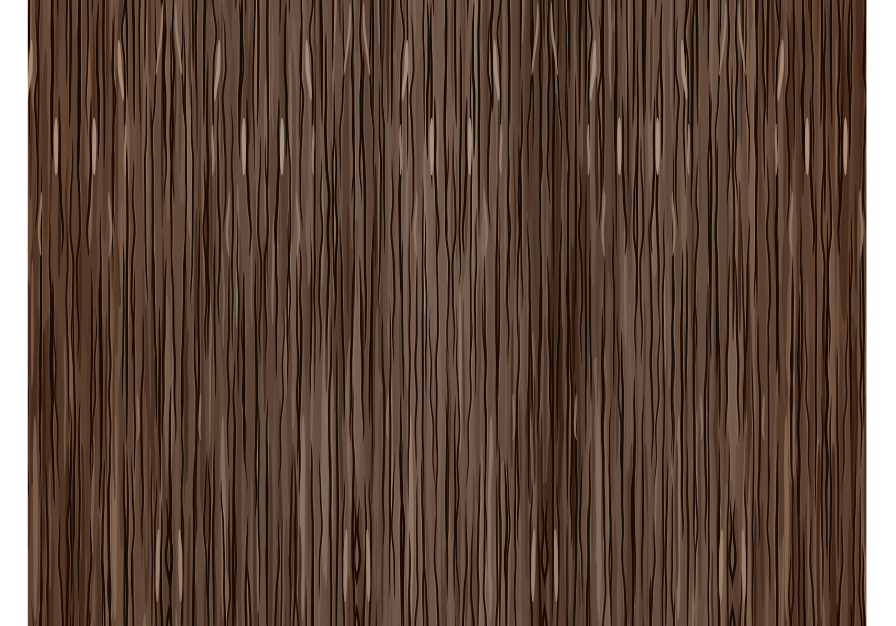
Reproduce this texture procedurally as a Shadertoy shader.

```glsl
// Dark wood grain: a panel of long vertical fibres between two white margins.
// Layers of tapered, swaying strokes are painted over each other as one tone
// value, from broad fibres to thin cracks, then mapped to a brown ramp.

const vec3 DARK_BROWN  = vec3(0.20, 0.11, 0.06);
const vec3 LIGHT_BROWN = vec3(0.51, 0.42, 0.36);
const vec3 CRACK_BLACK = vec3(0.075, 0.045, 0.025);
const vec3 MARGIN      = vec3(1.0);

float hash(vec2 p) {
    vec3 q = fract(p.xyx * 0.1031);
    q += dot(q, q.yzx + 33.33);
    return fract((q.x + q.y) * q.z);
}

// Smooth one-dimensional noise in -1..1.
float waver(float y, float seed) {
    float cell = floor(y), f = fract(y);
    float a = hash(vec2(cell, seed)), b = hash(vec2(cell + 1.0, seed));
    return mix(a, b, f * f * (3.0 - 2.0 * f)) * 2.0 - 1.0;
}

float bell(float x, float centre, float width) {
    float d = (x - centre) / width;
    return exp(-d * d);
}

// Reflects x back and forth so that features pair up around the axis.
float mirrorFold(float x, float axis, float span) {
    return abs(mod(x - axis + span, 2.0 * span) - span);
}

// Paints one layer of strokes, one per grid cell, over the tone below.
// share is the part of the cells that hold a stroke.
float paintStrokes(float tone, vec2 p, vec2 cell, float halfWidth, float sway,
                   vec2 toneRange, float share, float seed) {
    float pixel = 1.0 / iResolution.y;
    float column = floor(p.x / cell.x);
    for (int i = -1; i <= 1; i++) {
        float c = column + float(i);
        float y = p.y / cell.y + 7.0 * hash(vec2(c, seed));
        vec2 id = vec2(c + seed * 17.0, floor(y));
        float key = 100.0 * hash(id + 2.3);

        // Pointed ends
        float t = clamp(fract(y) / mix(0.55, 1.0, hash(id + 3.1)), 0.0, 1.0);
        float w = halfWidth * sqrt(4.0 * t * (1.0 - t)) * mix(0.5, 1.0, hash(id + 5.7));

        // Slow drift plus tighter ripples, stronger on some strokes
        float bend = 0.6 * waver(p.y * 6.0, key) + 0.5 * waver(p.y * 19.0, key + 9.0);
        float centre = (c + 0.2 + 0.6 * hash(id + 7.9)) * cell.x
                     + sway * bend * mix(0.25, 1.0, hash(id + 11.3));

        float cover = clamp((w - abs(p.x - centre)) / pixel + 0.5, 0.0, 1.0);
        cover *= min(1.0, 2.0 * w / pixel) * step(hash(id + 13.1), share);
        tone = mix(tone, mix(toneRange.x, toneRange.y, hash(id + 17.3)), cover);
    }
    return tone;
}

// Broad light and dark zones across the panel.
float zoneLight(vec2 uv) {
    float glow = 0.30 * bell(uv.x, 0.50, 0.075) * (0.55 + 0.45 * bell(uv.y, 0.55, 0.35));
    glow += 0.12 * bell(uv.x, 0.72, 0.07) + 0.10 * bell(uv.x, 0.33, 0.07);
    glow -= 0.24 * bell(uv.x, 0.615, 0.045) + 0.16 * bell(uv.x, 0.42, 0.025);
    return glow - 0.12 * smoothstep(0.32, 0.48, abs(uv.x - 0.5));
}

// A dark crack layer with a pale lip along one side.
float paintCracks(float tone, vec2 p, vec2 cell, float sway, float seed) {
    vec2 lip = vec2(0.0024, 0.0);
    float pale = tone + 0.22;
    tone = paintStrokes(tone, p - lip, cell, 0.0016, sway, vec2(pale), 1.0, seed);
    return paintStrokes(tone, p, cell, 0.0021, sway, vec2(-0.55, -0.25), 1.0, seed);
}

float woodTone(vec2 p, vec2 uv) {
    vec2 folded = vec2(mirrorFold(p.x, 0.72, 0.15), p.y);

    // Flat fibres, from broad to fine
    float tone = 0.56;
    tone = paintStrokes(tone, p, vec2(0.034, 0.85), 0.017, 0.006, vec2(0.30, 0.80), 1.0, 1.0);
    tone = paintStrokes(tone, p, vec2(0.022, 0.60), 0.009, 0.005, vec2(0.30, 0.90), 0.9, 2.0);
    tone = paintStrokes(tone, folded, vec2(0.017, 0.42), 0.005, 0.004, vec2(0.22, 1.0), 0.8, 3.0);
    tone = paintStrokes(tone, p, vec2(0.011, 0.30), 0.0028, 0.003, vec2(0.05, 0.95), 0.7, 4.0);
    tone += zoneLight(uv);

    // Cracks: some wavy, some nearly straight
    tone = paintCracks(tone, folded, vec2(0.017, 0.38), 0.0085, 5.0);
    tone = paintCracks(tone, p, vec2(0.019, 0.55), 0.0045, 6.0);

    // Bright splinters
    return paintStrokes(tone, folded, vec2(0.021, 0.12), 0.0034, 0.011, vec2(0.9, 1.6), 0.12, 7.0);
}

void mainImage(out vec4 fragColor, in vec2 fragCoord) {
    vec2 uv = fragCoord / iResolution.xy;
    vec2 p = fragCoord / iResolution.y;

    vec3 wood = max(mix(DARK_BROWN, LIGHT_BROWN, woodTone(p, uv)), CRACK_BLACK);

    // Warmer toward the sides
    wood *= mix(vec3(1.0), vec3(1.04, 0.96, 0.88), smoothstep(0.2, 0.48, abs(uv.x - 0.5)));

    // White margins left and right
    float inside = min(uv.x - 0.031, 0.967 - uv.x) * iResolution.x;
    fragColor = vec4(mix(MARGIN, wood, clamp(inside + 0.5, 0.0, 1.0)), 1.0);
}
```
